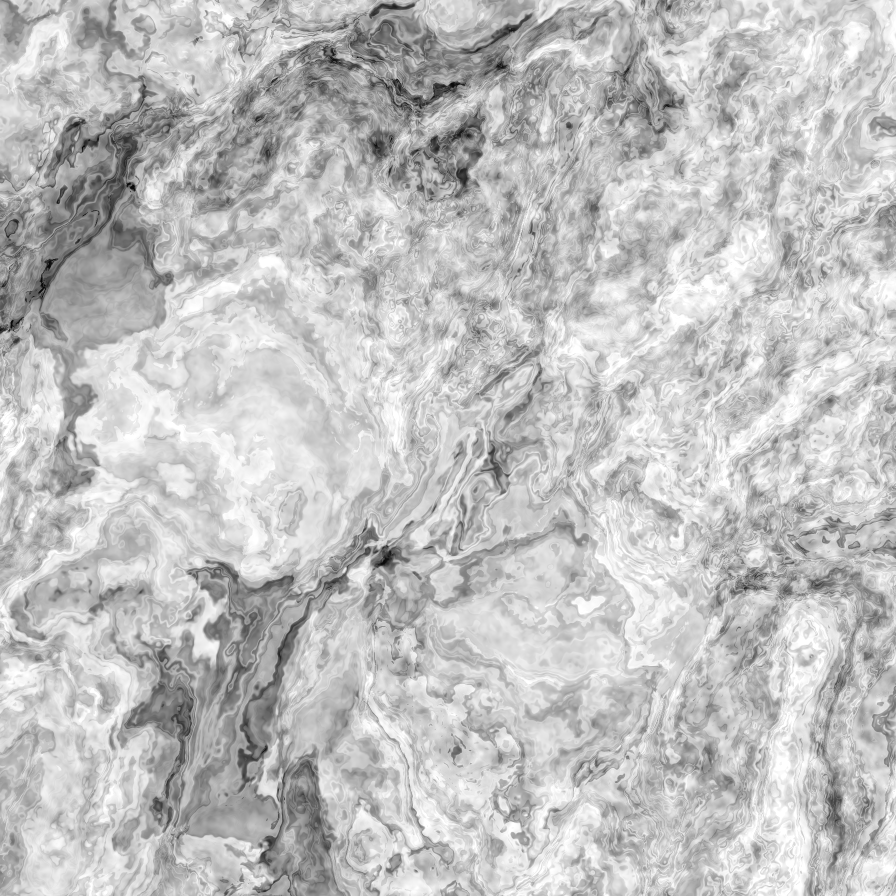
This texture is drawn by a WebGL 2 fragment shader. Its source:

```glsl
#version 300 es
precision highp float;

uniform vec2 u_resolution;
out vec4 outColor;

// Layout
const float LEAN = 1.08;                    // direction of the flow, radians
const vec2 FLOW_SCALE = vec2(4.3, 2.8);     // cells across and along the flow
const float FOLD = 0.95;                    // strength of the large folds
const float CRUMPLE = 0.3;                  // strength of the small folds
const float RAGGED = 0.11;                  // roughness of all outlines
const float RAGGED_SCALE = 26.0;
const float BAND_COUNT = 20.0;
const float GRAIN_SCALE = 48.0;

// Weights of the layers
const float SHADE_WEIGHT = 2.4;
const float BAND_WEIGHT = 1.3;
const float GRAIN_WEIGHT = 1.5;
const float SEAM_WEIGHT = 1.2;
const float FLECK_WEIGHT = 0.9;
const float PIT_WEIGHT = 1.6;

// Tone curve: middle, contrast, deepening of the shadows
const vec3 TONE = vec3(0.7, 0.155, -0.016);
const int SAMPLES = 2;                      // per axis

float hash(vec2 p) {
    return fract(sin(dot(p, vec2(127.1, 311.7))) * 43758.5453);
}

// Value noise from -1 to 1
float noise(vec2 p) {
    vec2 cell = floor(p);
    vec2 f = fract(p);
    f = f * f * (3.0 - 2.0 * f);
    float low = mix(hash(cell), hash(cell + vec2(1.0, 0.0)), f.x);
    float high = mix(hash(cell + vec2(0.0, 1.0)), hash(cell + vec2(1.0, 1.0)), f.x);
    return 2.0 * mix(low, high, f.y) - 1.0;
}

float fbm(vec2 p, int octaves, float gain) {
    const mat2 TURN = mat2(1.6, 1.2, -1.2, 1.6);
    float sum = 0.0;
    float amplitude = 0.5;
    for (int i = 0; i < octaves; i++) {
        sum += amplitude * noise(p);
        p = TURN * p + vec2(17.3, 9.1);
        amplitude *= gain;
    }
    return sum;
}

vec2 fold(vec2 p, float gain) {
    return vec2(fbm(p + 3.7, 4, gain), fbm(p + vec2(41.2, 27.9), 4, gain));
}

// Random tone along one axis, with firm steps
float layerTone(float t) {
    float cell = floor(t);
    float f = smoothstep(0.2, 0.8, t - cell);
    return 2.0 * mix(hash(vec2(cell, 5.0)), hash(vec2(cell + 1.0, 5.0)), f) - 1.0;
}

float strata(float height) {
    float t = height * BAND_COUNT;
    return 0.4 * sin(t * 1.7) + 0.5 * layerTone(t + 50.0) + 0.4 * layerTone(t * 2.3 + 190.0);
}

// Dark on one side of the zero line, light on the other
float seam(float x, float sharpness) {
    float t = x * sharpness;
    return 2.0 * t * exp(-abs(t));
}

float stone(vec2 uv) {
    // Flow-aligned, folded coordinates with ragged outlines
    vec2 along = vec2(cos(LEAN), sin(LEAN));
    vec2 p = vec2(dot(uv, vec2(along.y, -along.x)), dot(uv, along)) * FLOW_SCALE;
    p += FOLD * fold(p, 0.46);
    p += CRUMPLE * fold(p * 2.7, 0.5);
    p += RAGGED * fold(uv * RAGGED_SCALE, 0.62);

    // Broad shading and banded layers
    float shade = fbm(p + 61.0, 6, 0.56);
    float rough = smoothstep(-0.3, 0.2, fbm(p * 1.1 + 12.0, 3, 0.5));
    float height = fbm(p * 1.2 + 83.0, 7, mix(0.46, 0.64, rough));
    float value = SHADE_WEIGHT * shade + BAND_WEIGHT * strata(height);

    // Even grain, strongest on rough ground
    float grain = fbm(uv * GRAIN_SCALE + 2.0 * p, 3, 0.75);
    value += GRAIN_WEIGHT * grain * mix(0.5, 1.2, rough);

    // Seams between the layers
    value += SEAM_WEIGHT * seam(shade + 0.04, 26.0) * (1.0 - 0.6 * rough);

    // Light flecks and dark pits
    float spots = fbm(p * 4.0 + 7.0, 6, 0.66);
    float lightArea = smoothstep(-0.2, 0.2, shade);
    float darkArea = smoothstep(0.0, -0.25, shade);
    value += FLECK_WEIGHT * lightArea * smoothstep(0.26, 0.32, spots);
    value -= PIT_WEIGHT * darkArea * smoothstep(0.36, 0.42, -spots);

    value = clamp(value, -3.2, 3.0);
    return TONE.x + TONE.y * value + TONE.z * value * value;
}

void main() {
    float sum = 0.0;
    for (int y = 0; y < SAMPLES; y++) {
        for (int x = 0; x < SAMPLES; x++) {
            vec2 offset = (vec2(x, y) + 0.5) / float(SAMPLES) - 0.5;
            sum += stone((gl_FragCoord.xy + offset) / u_resolution.y);
        }
    }
    outColor = vec4(vec3(sum / float(SAMPLES * SAMPLES)), 1.0);
}
```
